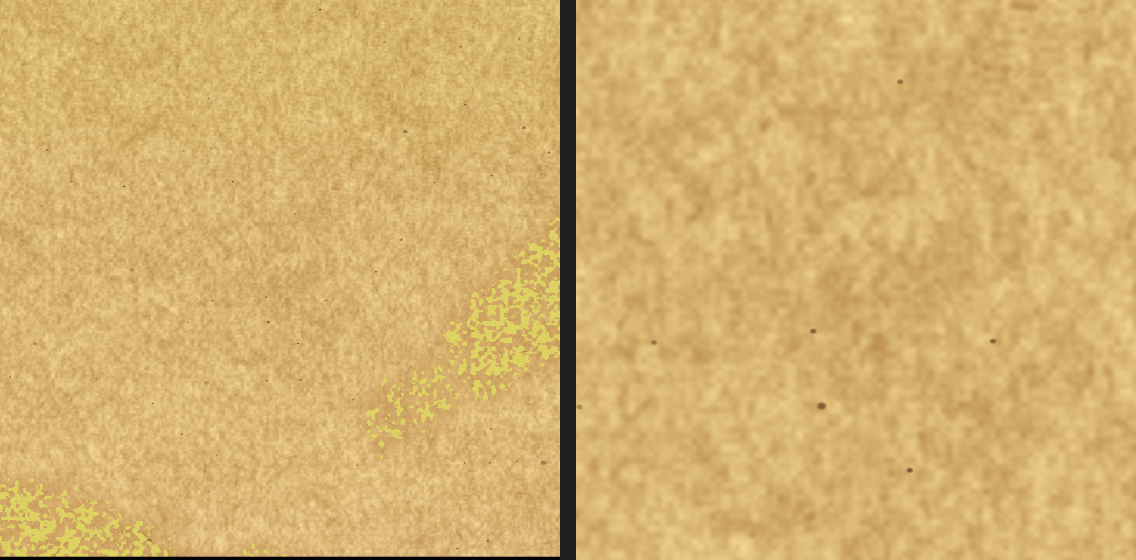
Left, the full canvas; right, a detail of the centre.
Write a WebGL 1 fragment shader that draws this texture.

```glsl
precision highp float;
// Tan kraft paper with soft mottled grain, short fibres and sparse dark specks.
// Grain is layered value noise; fibres and specks are scattered on jittered grids.
// Yellow flecks are thresholded noise inside rough patches; a dark strip ends the base.
uniform vec2 u_resolution;

#define GRAIN_CONTRAST 1.0
#define FIBRE_GRID 42.0
#define FIBRE_STRENGTH 0.32
#define SPECK_GRID 20.0
#define SPECK_SHARE 0.16
#define FLECK_SCALE 135.0
#define FLECK_CUT 0.51
#define STRIP_HEIGHT 0.006

const vec3 PAPER_DARK = vec3(0.78, 0.62, 0.36);
const vec3 PAPER_LIGHT = vec3(0.905, 0.79, 0.52);
const vec3 WARM_TINT = vec3(0.018, 0.0, 0.035);
const vec3 WORN_BROWN = vec3(0.77, 0.57, 0.33);
const vec3 FLECK_YELLOW = vec3(0.87, 0.84, 0.38);
const vec3 SPECK_BROWN = vec3(0.42, 0.24, 0.12);
const vec3 STRIP_BLACK = vec3(0.02, 0.01, 0.02);

float hash(vec2 p) {
  return fract(sin(dot(p, vec2(127.1, 311.7))) * 43758.5);
}

vec2 hash2(vec2 p) {
  return vec2(hash(p), hash(p + 57.3));
}

float noise(vec2 p) {
  vec2 i = floor(p), f = fract(p);
  f = f * f * (3.0 - 2.0 * f);
  float low = mix(hash(i), hash(i + vec2(1.0, 0.0)), f.x);
  float high = mix(hash(i + vec2(0.0, 1.0)), hash(i + 1.0), f.x);
  return mix(low, high, f.y);
}

float segmentDistance(vec2 p, vec2 a, vec2 b) {
  vec2 ab = b - a;
  return length(p - a - ab * clamp(dot(p - a, ab) / dot(ab, ab), 0.0, 1.0));
}

// Signed paper tone: fine grain, slightly taller than wide, over broad mottling.
float paperGrain(vec2 uv) {
  float n = 0.45 * (noise(uv * vec2(95.0, 70.0)) - 0.5);
  n += 0.65 * (noise(uv * vec2(180.0, 125.0) + 31.0) - 0.5);
  n += 0.50 * (noise(uv * 270.0 + 73.0) - 0.5);
  n += 0.28 * (noise(uv * 24.0 + 11.0) - 0.5);
  return n + 0.22 * (noise(uv * 7.0 + 5.0) - 0.5);
}

// Short strokes in any direction, about two dark for each light one.
float fibres(vec2 uv) {
  vec2 p = uv * FIBRE_GRID, cell = floor(p);
  float tone = 0.0;
  for (int y = -1; y <= 1; y++) {
    for (int x = -1; x <= 1; x++) {
      vec2 id = cell + vec2(float(x), float(y));
      vec2 centre = id + hash2(id);
      float angle = 6.283 * hash(id + 19.7);
      vec2 reach = vec2(cos(angle), sin(angle)) * mix(0.08, 0.35, hash(id + 41.9));
      float d = segmentDistance(p, centre - reach, centre + reach);
      float kind = hash(id + 83.1);
      float weight = kind < 0.35 ? 0.6 : -kind;
      tone += weight * (1.0 - smoothstep(0.03, 0.15, d));
    }
  }
  return tone;
}

// Sparse round specks; a few are larger and softer.
float specks(vec2 uv) {
  vec2 p = uv * SPECK_GRID, cell = floor(p);
  float present = step(hash(cell + 7.7), SPECK_SHARE);
  vec2 centre = cell + 0.25 + 0.5 * hash2(cell + 3.1);
  float radius = mix(0.045, 0.16, pow(hash(cell + 29.3), 6.0));
  float d = length((p - centre) * vec2(0.85, 1.1));
  return present * mix(0.35, 0.9, hash(cell + 61.3)) * (1.0 - smoothstep(radius * 0.3, radius, d));
}

float patchArea(vec2 p, vec2 a, vec2 b, float radius) {
  return 1.0 - smoothstep(0.45 * radius, radius, segmentDistance(p, a, b));
}

// Rough-edged areas where the surface is worn and flecked.
float wornMask(vec2 uv) {
  vec2 p = uv + 0.05 * (vec2(noise(uv * 22.0), noise(uv * 22.0 + 47.0)) - 0.5);
  float m = patchArea(p, vec2(0.87, 0.37), vec2(1.03, 0.53), 0.13);
  m = max(m, 0.8 * patchArea(p, vec2(0.70, 0.26), vec2(0.76, 0.29), 0.09));
  m = max(m, patchArea(p, vec2(-0.02, 0.06), vec2(0.22, -0.02), 0.14));
  return max(m, 0.7 * patchArea(p, vec2(0.25, 0.0), vec2(0.56, 0.0), 0.035));
}

void main() {
  vec2 uv = gl_FragCoord.xy / u_resolution;

  // Paper body
  float tone = 0.53 + GRAIN_CONTRAST * paperGrain(uv) + FIBRE_STRENGTH * fibres(uv);
  vec3 color = mix(PAPER_DARK, PAPER_LIGHT, tone) + WARM_TINT * (0.5 - uv.y);
  color = mix(color, SPECK_BROWN, specks(uv));

  // Worn patches and yellow flecks
  float worn = wornMask(uv);
  color = mix(color, WORN_BROWN, 0.5 * worn);
  float fleckNoise = 0.65 * noise(uv * FLECK_SCALE) + 0.35 * noise(uv * FLECK_SCALE * 1.9 + 17.0);
  float cut = mix(1.0, FLECK_CUT, worn);
  color = mix(color, FLECK_YELLOW, 0.9 * smoothstep(cut - 0.05, cut + 0.05, fleckNoise));

  // Dark strip along the base
  float edge = 0.5 / u_resolution.y;
  color = mix(STRIP_BLACK, color, smoothstep(STRIP_HEIGHT - edge, STRIP_HEIGHT + edge, uv.y));
  gl_FragColor = vec4(color, 1.0);
}
```
